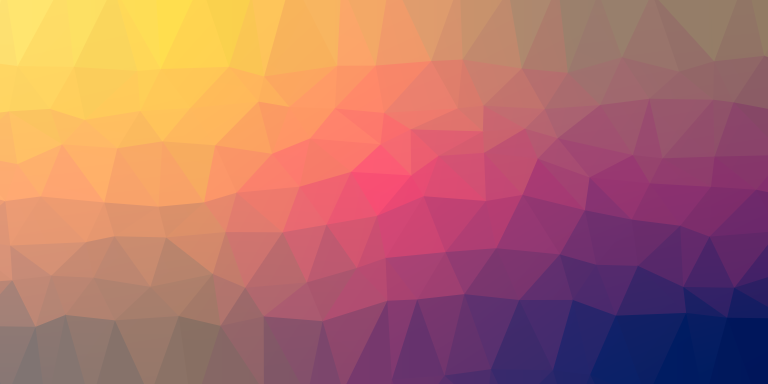
This background is drawn by a WebGL 1 fragment shader. Its source:

```glsl
precision highp float;

uniform vec2 u_resolution;

#define CELL vec2(0.130, 0.112)   // mesh spacing, canvas height = 1
#define ORIGIN vec2(0.03, 0.0415) // mesh offset
#define JITTER vec2(0.62, 0.54)   // vertex scatter, in cells
#define STAGGER 0.25              // sideways shift of alternate rows
#define BORDER 0.9                // extra height of the outer rows, in cells
#define BEND 0.10                 // rise of the rows right of the middle
#define FACET 0.88                // flatness of each triangle
#define DRIFT 0.06                // scatter of the colour sample points
#define SHADE 0.018               // brightness change between triangles

vec2 hash22(vec2 p) {
  vec3 q = fract(p.xyx * vec3(0.1031, 0.1030, 0.0973));
  q += dot(q, q.yzx + 33.33);
  return fract((q.xx + q.yz) * q.zy);
}

float saturate(float x) { return clamp(x, 0.0, 1.0); }

// Five evenly spaced colour stops, t runs from 0 to 4
vec3 ramp(float t, vec3 a, vec3 b, vec3 c, vec3 d, vec3 e) {
  vec3 col = mix(a, b, saturate(t));
  col = mix(col, c, saturate(t - 1.0));
  col = mix(col, d, saturate(t - 2.0));
  return mix(col, e, saturate(t - 3.0));
}

// Smooth sunset: horizontal ramps blended from top to bottom
vec3 sunset(vec2 p) {
  float x = p.x * 2.0;
  vec3 gold = ramp(x, vec3(1.0, 0.90, 0.46), vec3(1.0, 0.86, 0.29),
    vec3(0.96, 0.64, 0.42), vec3(0.60, 0.50, 0.43), vec3(0.57, 0.48, 0.39));
  vec3 amber = ramp(x, vec3(1.0, 0.82, 0.37), vec3(1.0, 0.77, 0.34),
    vec3(1.0, 0.51, 0.42), vec3(0.66, 0.40, 0.44), vec3(0.54, 0.33, 0.40));
  vec3 rose = ramp(x, vec3(1.0, 0.65, 0.46), vec3(0.97, 0.61, 0.41),
    vec3(0.98, 0.29, 0.46), vec3(0.62, 0.22, 0.45), vec3(0.51, 0.17, 0.42));
  vec3 plum = ramp(x, vec3(0.80, 0.55, 0.47), vec3(0.71, 0.51, 0.42),
    vec3(0.74, 0.28, 0.45), vec3(0.33, 0.17, 0.43), vec3(0.27, 0.13, 0.40));
  vec3 dusk = ramp(x, vec3(0.50, 0.46, 0.46), vec3(0.54, 0.44, 0.39),
    vec3(0.46, 0.21, 0.43), vec3(0.11, 0.14, 0.42), vec3(-0.22, 0.08, 0.35));
  vec3 col = ramp((1.0 - p.y) * 4.52 - 0.235, gold, amber, rose, plum, dusk);
  return max(col, 0.0);
}

// Broad hump in the rows that fades towards the top
float hump(vec2 p) {
  float x = (p.x - 1.24) / 0.38;
  return BEND * exp(-x * x) * (1.0 - smoothstep(0.4, 0.85, p.y));
}

// Scattered mesh vertex for a grid index, outer rows pushed off the canvas
vec2 vertex(vec2 id) {
  vec2 offset = (hash22(id + 17.0) - 0.5) * JITTER;
  offset.x += STAGGER * (2.0 * mod(id.y, 2.0) - 1.0);
  offset.y += BORDER * (step(7.5, id.y) - step(id.y, 0.5));
  vec2 v = ORIGIN + (id + offset) * CELL;
  return v + vec2(0.0, hump(v));
}

// Signed distance to a line, positive on its left
float edge(vec2 p, vec2 a, vec2 b) {
  vec2 d = b - a;
  return dot(p - a, vec2(-d.y, d.x)) / length(d);
}

// Counterclockwise triangle: colour times coverage, coverage
vec4 triangle(vec2 p, vec2 a, vec2 b, vec2 c) {
  float inside = min(edge(p, a, b), min(edge(p, b, c), edge(p, c, a)));
  float coverage = saturate(0.5 + inside * u_resolution.y);
  if (coverage <= 0.0) return vec4(0.0);
  vec2 centre = (a + b + c) / 3.0;
  vec2 random = hash22(centre * 91.7) - 0.5;
  vec2 probe = mix(p, centre, FACET) + random * DRIFT;
  vec3 col = sunset(probe) * (1.0 + 2.0 * SHADE * random.x);
  return vec4(col, 1.0) * coverage;
}

void main() {
  vec2 p = gl_FragCoord.xy / u_resolution.y;
  vec2 home = floor((p - vec2(0.0, hump(p)) - ORIGIN) / CELL);
  vec4 sum = vec4(sunset(p), 1.0) * 0.0001;

  // Split each nearby quad along its shorter diagonal
  for (int j = -2; j <= 2; j++) {
    for (int i = -1; i <= 1; i++) {
      vec2 id = home + vec2(float(i), float(j));
      vec2 a = vertex(id);
      vec2 b = vertex(id + vec2(1.0, 0.0));
      vec2 c = vertex(id + vec2(1.0, 1.0));
      vec2 d = vertex(id + vec2(0.0, 1.0));
      if (distance(a, c) < distance(b, d)) {
        sum += triangle(p, a, b, c) + triangle(p, a, c, d);
      } else {
        sum += triangle(p, a, b, d) + triangle(p, b, c, d);
      }
    }
  }
  gl_FragColor = vec4(sum.rgb / sum.a, 1.0);
}
```
